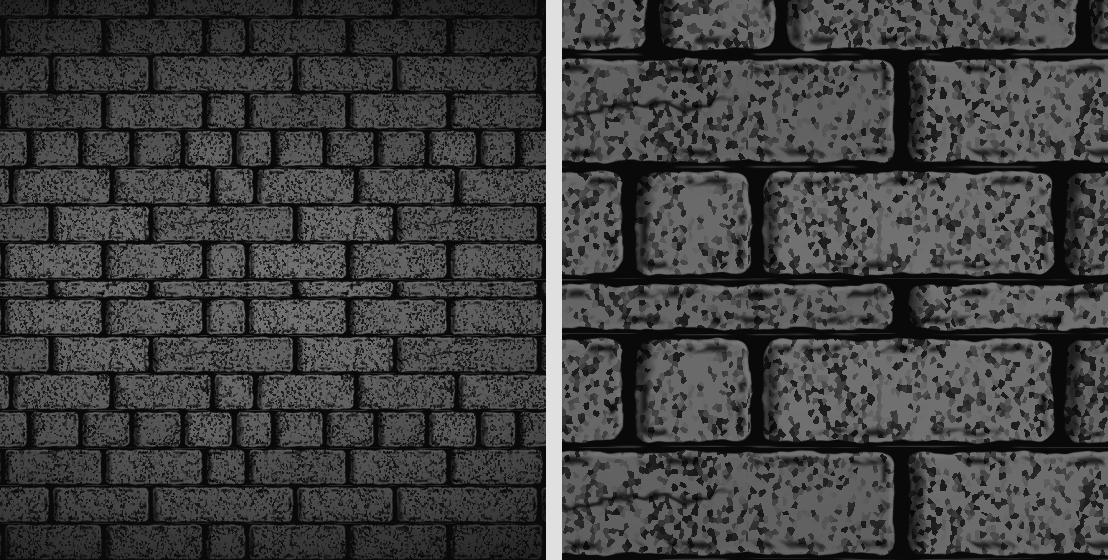
Left: the whole. Right: its middle third, enlarged.
A Shadertoy shader for this texture:

```glsl
// Dark, worn brick wall: courses stack outwards from a thin middle course, and
// the bond repeats sideways. Rounded boxes give the bricks, layered sines wear
// their edges, and cellular noise gives the grain; light fades from the centre.

const float TAU = 6.2831853;
const float PERIOD = 0.436;      // width of one repeat of the bond
const float COURSE = 0.067;      // height of a full course
const float THIN_HALF = 0.0163;  // half height of the middle course
const float MIDDLE_Y = 0.484;
const vec2 GAP = vec2(0.0042, 0.0033);
const vec3 MORTAR = vec3(0.035);

struct Brick {
    vec2 local;  // position from the brick centre
    vec2 size;
    vec2 id;     // index in the repeat, course
    vec2 wear;   // coordinates shared by all repeats
};

float hash(vec2 p) {
    vec3 q = fract(vec3(p.xyx) * 0.1031);
    q += dot(q, q.yzx + 33.33);
    return fract((q.x + q.y) * q.z);
}

// Random value of the nearest cell point
float cellular(vec2 p) {
    vec2 base = floor(p);
    float nearest = 9.0, value = 0.0;
    for (int j = -1; j <= 1; j++)
    for (int i = -1; i <= 1; i++) {
        vec2 cell = base + vec2(i, j);
        vec2 offset = cell + vec2(hash(cell), hash(cell + 57.3)) - p;
        float dist = dot(offset, offset);
        if (dist < nearest) {
            nearest = dist;
            value = hash(cell + 113.7);
        }
    }
    return value;
}

// Layered sines, periodic along x, about -1 to 1
float ripple(vec2 p, float frequency) {
    float sum = 0.0, amplitude = 0.5;
    for (int i = 0; i < 4; i++) {
        float phase = p.x * TAU / PERIOD * frequency;
        sum += amplitude * sin(phase + 2.0 * sin(p.y * frequency * 11.0 + float(i) * 2.1));
        frequency = floor(frequency * 1.9);
        amplitude *= 0.65;
    }
    return sum;
}

float roundedBox(vec2 p, vec2 halfSize, float radius) {
    vec2 q = abs(p) - halfSize + radius;
    return length(max(q, 0.0)) + min(max(q.x, q.y), 0.0) - radius;
}

float band(float x, float centre, float width) {
    return 1.0 - smoothstep(0.0, width, abs(x - centre));
}

Brick layBrick(vec2 p) {
    // Course
    float rise = p.y - MIDDLE_Y;
    float steps = (abs(rise) - THIN_HALF) / COURSE;
    float course = floor(steps);
    bool thin = course < 0.0;
    float height = thin ? 2.0 * THIN_HALF : COURSE;
    float part = rise > 0.0 ? steps - course : 1.0 - steps + course;
    float y = thin ? rise + THIN_HALF : part * COURSE;

    // Bond: first joint, joint spacing, bricks per repeat
    bool odd = mod(course, 2.0) == 1.0;
    vec3 bond = odd ? vec3(0.091, 0.178, 2.0) : vec3(0.005, 0.180, 3.0);
    if (course == 2.0) bond.x += 0.0145;
    if (course == 3.0) bond = vec3(0.052, 0.0915, 5.0);
    float along = p.x - bond.x;
    float turn = floor(along / PERIOD);
    float x = along - turn * PERIOD;
    float index = min(floor(x / bond.y), bond.z - 1.0);
    float left = index * bond.y;
    float right = index == bond.z - 1.0 ? PERIOD : left + bond.y;

    // Long closing brick at the right end of even courses
    if (!odd && turn == 1.0 && index == 2.0) right = PERIOD + 0.095;
    if (!odd && turn == 2.0) {
        left = 2.0 * bond.y - PERIOD;
        right = 0.095;
        index = 2.0;
    }
    vec2 size = vec2(right - left, height);
    vec2 local = vec2(x - left, y) - 0.5 * size;
    return Brick(local, size, vec2(index, course), vec2(mod(p.x, PERIOD), y + course * COURSE));
}

void mainImage(out vec4 fragColor, in vec2 fragCoord) {
    vec2 p = fragCoord / iResolution.y;
    float pixel = 1.0 / iResolution.y;
    Brick brick = layBrick(p);
    vec2 halfSize = 0.5 * brick.size - GAP;
    float wobble = ripple(brick.wear, 7.0);
    float inside = -roundedBox(brick.local, halfSize, 0.008) + 0.0013 * wobble;
    float mask = smoothstep(-pixel, pixel, inside);

    // Light pool and brick tone
    vec2 away = p - vec2(0.45, MIDDLE_Y);
    float light = 0.43 - 0.95 * away.y * away.y - 0.28 * away.x * away.x;
    float tone = 0.9 + 0.16 * hash(brick.id + 5.0);

    // Grain, thicker in worn patches
    float patches = ripple(brick.wear + 0.03, 3.0);
    float speck = cellular(brick.wear * vec2(340.0, 280.0) + 40.0);
    float grain = smoothstep(0.05, 0.55, speck + 0.13 * patches + 0.06);
    float face = light * tone * mix(0.25, 1.0, grain);

    // Worn groove, shaded left side and a split in one long brick
    float groove = band(inside, 0.006, 0.004) * smoothstep(-0.1, 0.6, wobble);
    float shade = smoothstep(0.0, 0.012, brick.local.x + halfSize.x + 0.005 * wobble);
    float split = band(brick.local.y, 0.004 + 0.004 * wobble + 0.06 * brick.local.x, 0.003);
    split *= 1.0 - smoothstep(0.04, 0.075, abs(brick.local.x + 0.035));
    split *= float(brick.id == vec2(1.0, 1.0));
    face *= (1.0 - 0.7 * groove) * mix(0.3, 1.0, shade) * (1.0 - 0.7 * split);

    // Bright rim, strongest at the top and right
    vec2 edge = brick.local - halfSize;
    float lit = mix(0.3, 1.0, smoothstep(-0.012, -0.002, max(edge.x, edge.y)));
    float rim = band(inside, 0.0015, max(0.0022, 1.3 * pixel)) * lit;
    face = mix(face, light * 1.12, 0.75 * rim * smoothstep(-0.7, 0.3, patches + speck - 0.5));

    // Broken thread of light along the bed joints
    float thread = band(abs(brick.local.y), 0.5 * brick.size.y, max(0.0012, pixel));
    thread *= smoothstep(-0.1, 0.5, patches);
    vec3 joint = MORTAR + 0.4 * light * thread;
    fragColor = vec4(mix(joint, vec3(max(face, 0.03)), mask), 1.0);
}
```
